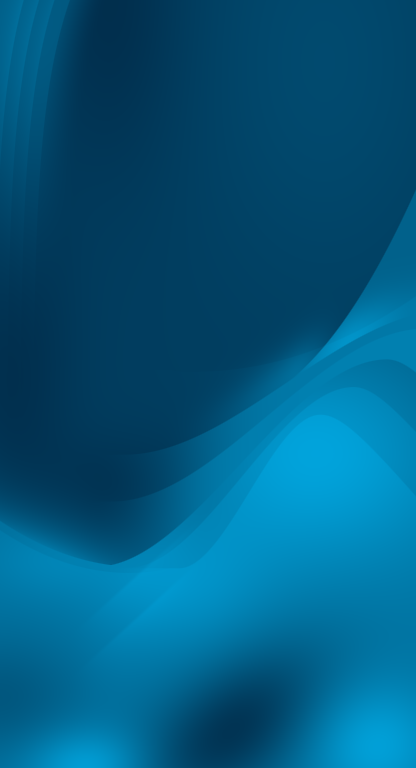
Write a Shadertoy shader that draws this background.

```glsl
#define NIGHT 0.24        // brightness of the open background
#define BODY 0.45         // brightness of the lower swell
#define HALO 0.042        // reach of the light above the waves
#define FOLDS 4           // curtain folds at the upper left
#define CRESTS 3          // overlapping crests at the right
#define FIRST_CREST vec2(0.93, 0.532)
#define CREST_STEP vec2(0.08, 0.036)

// Brightness to blue ramp
vec3 oceanBlue(float light) {
    return vec3(0.005, light, 1.22 * light + 0.08);
}

// Antialiased coverage, one where d is positive
float cover(float d) {
    return clamp(0.5 + d / max(fwidth(d), 1e-5), 0.0, 1.0);
}

float blob(vec2 p, vec2 center, vec2 radius) {
    vec2 q = (p - center) / radius;
    return exp(-dot(q, q));
}

// Height of a crest: smooth fall on the left, rounded slope on the right
float crestHeight(float x, float i) {
    vec2 top = FIRST_CREST - CREST_STEP * i;
    float d = x - top.x;
    float width = 0.70 - 0.14 * i - 0.02 * i * i;
    float fall = (0.27 - 0.035 * i) * smoothstep(0.0, width, -d);
    float slope = 0.65 * (sqrt(d * d + 0.0064) - 0.08);
    return top.y - (d < 0.0 ? fall : slope);
}

float backdrop(vec2 p) {
    float light = NIGHT;
    light += 0.05 * blob(p, vec2(0.78, 0.92), vec2(0.30, 0.28));
    light -= 0.06 * blob(p, vec2(0.27, 1.00), vec2(0.17, 0.22));
    light -= 0.06 * blob(p, vec2(0.03, 0.53), vec2(0.14, 0.22));
    light -= 0.05 * blob(p, vec2(0.28, 0.36), vec2(0.20, 0.07));
    return light;
}

// Hanging curtain, fading downwards
float curtain(vec2 p) {
    float depth = 1.0 - p.y;
    float bend = exp(-depth / 0.14);
    float light = 0.0, edge = 0.0;
    for (int k = 0; k < FOLDS; k++) {
        float i = float(k);
        edge = -0.015 + 0.031 * i + (0.072 + 0.006 * i) * bend;
        float inside = edge - p.x;
        light += 0.055 * cover(inside) * exp(-max(inside, 0.0) / 0.04);
    }
    light += 0.12 * (1.0 - smoothstep(-0.04, 0.09, p.x - edge));
    return light * exp(-depth * depth / 0.065);
}

// Soft light and shade inside the swell
float swell(vec2 p) {
    float light = BODY;
    light += 0.19 * blob(p, vec2(0.76, 0.41), vec2(0.34, 0.15));
    light += 0.11 * blob(p, vec2(0.43, 0.24), vec2(0.20, 0.09));
    light += 0.06 * blob(p, vec2(0.12, 0.27), vec2(0.16, 0.05));
    light += 0.19 * blob(p, vec2(0.21, 0.00), vec2(0.14, 0.05));
    light += 0.18 * blob(p, vec2(0.90, 0.03), vec2(0.16, 0.08));
    light -= 0.11 * blob(p, vec2(0.00, 0.09), vec2(0.20, 0.08));
    vec2 shade = p - vec2(0.56, 0.05);
    shade.y -= 0.25 * shade.x;
    light -= 0.25 * blob(shade, vec2(0.0), vec2(0.22, 0.09));
    // Slanted streaks
    for (int k = 0; k < 2; k++) {
        float i = float(k);
        float below = 0.127 + 0.055 * i + 0.49 * (p.x - 0.19) - p.y;
        float ends = smoothstep(0.16, 0.32, p.x) * (1.0 - smoothstep(0.34, 0.50, p.x));
        light += 0.035 * ends * smoothstep(-0.004, 0.004, below) * exp(-max(below, 0.0) / 0.04);
    }
    return light;
}

void mainImage(out vec4 fragColor, in vec2 fragCoord) {
    vec2 p = fragCoord / iResolution.xy;
    float light = backdrop(p) + curtain(p);

    // Heights of the upper veils and the left basin
    float veil = 0.516 + 0.35 * (p.x - 0.47) * (p.x - 0.47);
    float upper = mix(0.408, 0.596, smoothstep(0.30, 1.08, p.x));
    float lower = mix(0.347, 0.572, smoothstep(0.27, 1.02, p.x));
    float basin = 0.262 + 0.55 * (p.x - 0.33) * (p.x - 0.33);
    float basinInner = 0.254 + 0.58 * (p.x - 0.31) * (p.x - 0.31);

    // Sweeping arc at the right edge
    float u = p.x - 0.65;
    float arc = 0.487 + 0.316 * u + 1.27 * u * u;
    float arcMask = cover(arc - p.y) * smoothstep(0.66, 0.86, p.x);
    light = mix(light, 0.38, arcMask);

    // Halos above the waves
    float above = max(p.y - upper, 0.0);
    float arcShade = mix(1.0, cover(arc - p.y), smoothstep(0.70, 0.84, p.x));
    light += 0.19 * exp(-above * above / (HALO * HALO)) * arcShade
           * smoothstep(0.38, 0.78, p.x) * (1.0 - 0.6 * smoothstep(0.82, 1.0, p.x));
    float basinGap = max(p.y - basin, 0.0);
    light += 0.24 * exp(-basinGap / HALO) * blob(p, vec2(0.12, 0.29), vec2(0.22, 0.20));

    // Translucent veils
    light += 0.022 * cover(veil - p.y) * smoothstep(0.32, 0.75, p.x)
           * exp(-max(veil - p.y, 0.0) / 0.06);
    light = mix(light, 0.47, cover(upper - p.y) * smoothstep(0.22, 0.76, p.x));
    light = mix(light, 0.50, cover(lower - p.y) * smoothstep(0.20, 0.72, p.x));

    // Swell with overlapping crests
    float body = swell(p);
    float crestFade = smoothstep(0.25, 0.52, p.x);
    float surface = max(basin, crestHeight(p.x, 0.0));
    float tone = body - 0.09 * crestFade;
    for (int k = 1; k < CRESTS; k++) {
        tone += 0.045 * crestFade * cover(crestHeight(p.x, float(k)) - p.y);
    }
    tone -= 0.025 * cover(p.y - basinInner) * (1.0 - smoothstep(0.25, 0.45, p.x));
    light = mix(light, tone, cover(surface - p.y));

    fragColor = vec4(oceanBlue(clamp(light, 0.12, 0.66)), 1.0);
}
```
